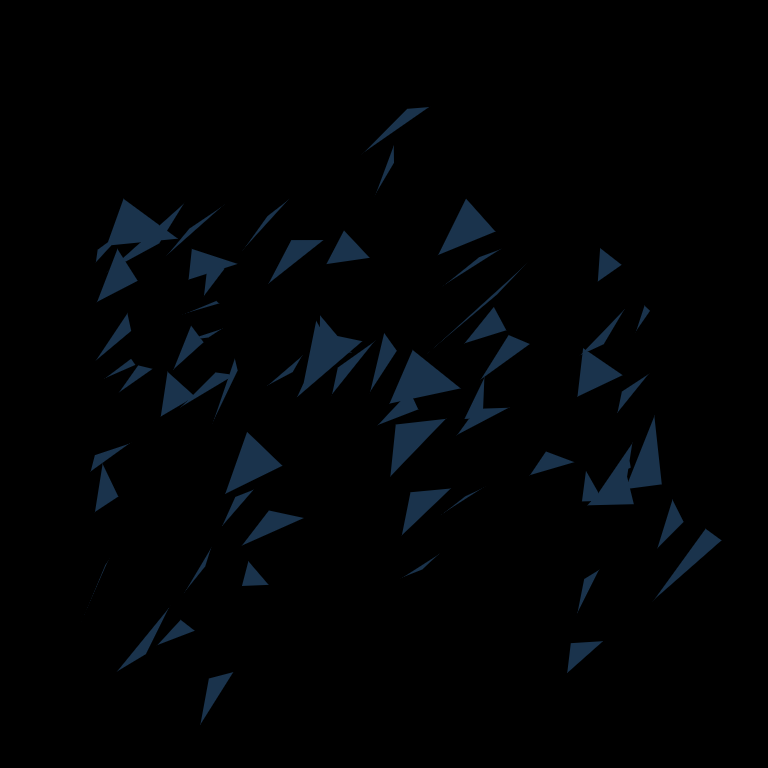
Give the GLSL for this background, as a Shadertoy shader.

```glsl
// Sparse dark blue triangle shards scattered over black.

#define SHARD_COUNT 66
#define SHARD_COLOR vec3(0.10, 0.20, 0.30)
#define SIZE_MIN 0.045
#define SIZE_MAX 0.107
#define AREA_LOW vec2(0.11, 0.03)
#define AREA_HIGH vec2(0.87, 0.87)
#define LEFT_BIAS 1.4
#define SEED 17u

// Integer hash giving a value in 0..1 for a shard and a channel.
float hash(int shard, uint channel) {
    uint h = uint(shard) * 747796405u + channel * 2891336453u + SEED;
    h = (h ^ (h >> 16)) * 2246822519u;
    h = (h ^ (h >> 13)) * 3266489917u;
    return float((h ^ (h >> 16)) >> 8) / 16777216.0;
}

vec2 hash2(int shard, uint channel) {
    return vec2(hash(shard, channel), hash(shard, channel + 1u));
}

// Signed distance to the line through a and b.
float lineDistance(vec2 p, vec2 a, vec2 b) {
    vec2 dir = b - a;
    vec2 rel = p - a;
    return (rel.x * dir.y - rel.y * dir.x) / length(dir);
}

// Negative inside the triangle, for either winding.
float triangleDistance(vec2 p, vec2 a, vec2 b, vec2 c) {
    float winding = sign(lineDistance(c, a, b));
    float ab = lineDistance(p, a, b);
    float bc = lineDistance(p, b, c);
    float ca = lineDistance(p, c, a);
    return max(max(-winding * ab, -winding * bc), -winding * ca);
}

// One shard: a lower-left corner, an upper corner and a right corner.
float shardDistance(vec2 p, int i) {
    // Denser towards the left and the middle height.
    vec2 place = vec2(pow(hash(i, 1u), LEFT_BIAS),
                      mix(hash(i, 2u), hash(i, 3u), 0.35));
    vec2 corner = mix(AREA_LOW, AREA_HIGH, place);

    float size = mix(SIZE_MIN, SIZE_MAX, fract(float(i) * 0.618));
    vec2 top = size * mix(vec2(0.0, 0.2), vec2(0.7, 1.0), hash2(i, 4u));
    vec2 right = size * mix(vec2(0.3, 0.0), vec2(1.0, 1.0), hash2(i, 6u));
    return triangleDistance(p, corner, corner + top, corner + right);
}

void mainImage(out vec4 fragColor, in vec2 fragCoord) {
    vec2 p = fragCoord / iResolution.y;
    float pixel = 1.0 / iResolution.y;

    // Union of all shards, smoothed over one pixel.
    float d = 1.0;
    for (int i = 0; i < SHARD_COUNT; i++) {
        d = min(d, shardDistance(p, i));
    }
    float coverage = clamp(0.5 - d / pixel, 0.0, 1.0);

    fragColor = vec4(SHARD_COLOR * coverage, 1.0);
}
```
